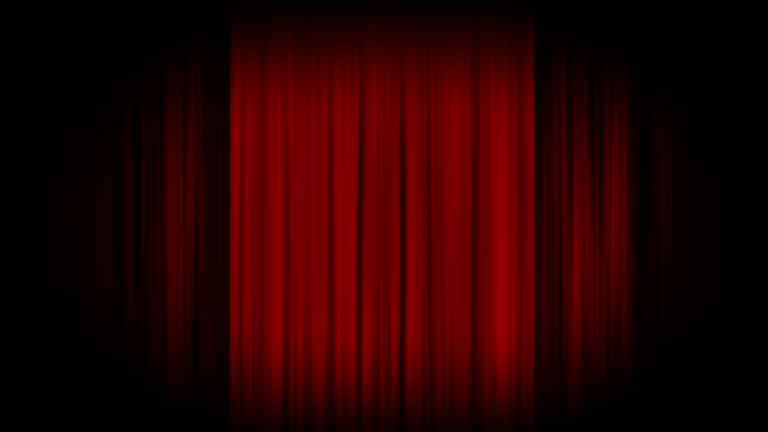
A Shadertoy shader for this background:

```glsl
// A red stage curtain under a soft spotlight: a bright centre panel between
// two darker side drapes. Vertically stretched gradient noise makes the pleats,
// a jittered repeat makes the deep folds, and elliptical falloffs light them.

#define CLOTH_RED   0.52    // brightest red of the cloth
#define PANEL_LEFT  0.300   // edges of the centre panel, in canvas widths
#define PANEL_RIGHT 0.695
#define FOLD_START  0.3735  // first deep fold and the spacing of the rest
#define FOLD_STEP   0.049
#define FOLD_WIDTH  0.0045
#define LEFT_GAIN   0.56    // brightness of the side drapes
#define RIGHT_GAIN  0.88

vec2 randomGradient(vec2 cell) {
    float angle = 6.2832 * fract(sin(dot(cell, vec2(127.1, 311.7))) * 43758.5);
    return vec2(cos(angle), sin(angle));
}

float gradientNoise(vec2 p) {
    vec2 cell = floor(p), f = fract(p);
    vec2 w = f * f * f * (f * (f * 6.0 - 15.0) + 10.0);
    float a = dot(randomGradient(cell), f);
    float b = dot(randomGradient(cell + vec2(1, 0)), f - vec2(1, 0));
    float c = dot(randomGradient(cell + vec2(0, 1)), f - vec2(0, 1));
    float d = dot(randomGradient(cell + vec2(1, 1)), f - vec2(1, 1));
    return mix(mix(a, b, w.x), mix(c, d, w.x), w.y);
}

// Three octaves of narrow, tall streaks, centred on zero
float pleats(vec2 uv) {
    float sum = 0.0, frequency = 46.0, amplitude = 0.5;
    for (int i = 0; i < 3; i++) {
        sum += amplitude * gradientNoise(uv * vec2(frequency, 1.1) + 17.3 * float(i));
        frequency *= 2.1;
        amplitude *= 0.7;
    }
    return sum;
}

// Darkness of the deep folds, strongest near the middle of the panel
float deepFolds(vec2 uv) {
    float nearest = floor((uv.x - FOLD_START) / FOLD_STEP + 0.5);
    float sum = 0.0;
    for (int i = -1; i <= 1; i++) {
        float k = nearest + float(i);
        float phase = 1.2566 * k;
        float jitter = 0.0065 * (sin(phase) + sin(2.0 * phase));
        float sway = 0.0015 * sin(4.0 * uv.y + 2.0 * k);
        float center = FOLD_START + k * FOLD_STEP + jitter;
        float offset = (uv.x - center - sway) / FOLD_WIDTH;
        float depth = 0.42 + 0.45 * exp(-pow((center - 0.496) / 0.04, 2.0));
        sum += depth * exp(-offset * offset);
    }
    float fade = 1.0 - 0.75 * smoothstep(0.55, 0.92, uv.y);
    return min(sum * fade, 0.9);
}

// Elliptical pool of light: one inside, zero beyond the rim
float spotlight(vec2 uv, vec2 radius) {
    float r = length((uv - vec2(0.5, 0.48)) / radius);
    return 1.0 - smoothstep(0.45, 1.04, r);
}

void mainImage(out vec4 fragColor, in vec2 fragCoord) {
    vec2 uv = fragCoord / iResolution.xy;
    float streaks = pleats(uv);
    float hem = 1.0 - smoothstep(0.0, 0.4, uv.y);

    // Centre panel
    float panel = 0.88 + streaks * (0.65 + 0.7 * hem);
    panel *= 1.0 - deepFolds(uv);
    panel *= spotlight(uv, vec2(0.75, 0.535));

    // Side drapes, shaded where they meet the panel
    float outside = max(PANEL_LEFT - uv.x, uv.x - PANEL_RIGHT);
    float side = clamp(0.62 + 1.9 * streaks, 0.06, 1.1);
    side *= mix(0.35, 1.0, smoothstep(0.0, 0.06, outside));
    side *= uv.x < 0.5 ? LEFT_GAIN : RIGHT_GAIN;
    side *= 1.0 - 0.35 * smoothstep(0.121, 0.132, outside);
    side *= spotlight(uv, vec2(0.47, 0.56));

    // Join the layers with a soft edge
    float cloth = mix(panel, side, smoothstep(-0.002, 0.003, outside));
    fragColor = vec4(CLOTH_RED * max(cloth, 0.0), 0.0, 0.0, 1.0);
}
```
